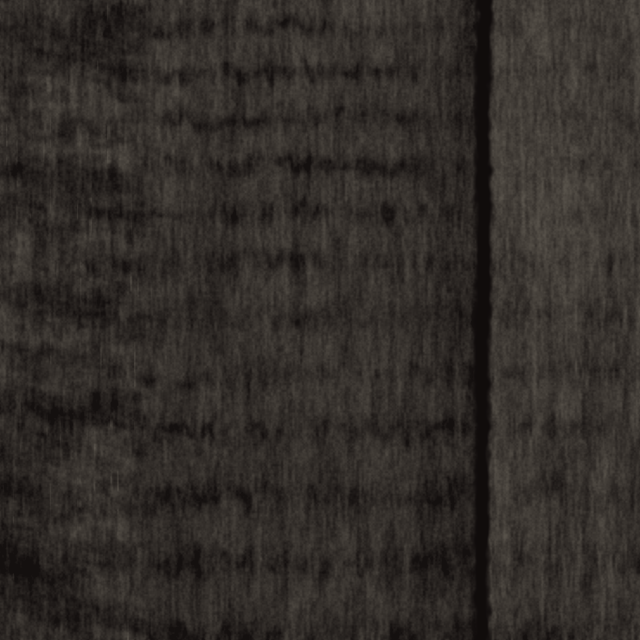
A WebGL 2 fragment shader for this texture:

```glsl
#version 300 es
precision highp float;
// Dark weathered timber: three upright boards, with a narrow black gap before the last.
// Stretched value noise gives the vertical fibres; broken, warped bands form the saw
// marks across them, and one tone value is finally mapped to a brown-grey ramp.

uniform vec2 u_resolution;
out vec4 fragColor;

const vec3 DARK_WOOD = vec3(0.105, 0.088, 0.082);
const vec3 LIGHT_WOOD = vec3(0.280, 0.260, 0.236);

// Integer hash of a lattice cell, in 0..1.
float hash(vec2 cell) {
  uvec2 q = uvec2(ivec2(cell)) * uvec2(1597334673u, 3812015801u);
  uint h = (q.x ^ q.y) * 1597334673u;
  h = (h ^ (h >> 15)) * 2246822519u;
  h ^= h >> 13;
  return float(h >> 8) / 16777216.0;
}

// Smooth value noise, in -1..1.
float noise(vec2 p) {
  vec2 i = floor(p), f = fract(p);
  f = f * f * (3.0 - 2.0 * f);
  float low = mix(hash(i), hash(i + vec2(1, 0)), f.x);
  float high = mix(hash(i + vec2(0, 1)), hash(i + vec2(1, 1)), f.x);
  return mix(low, high, f.y) * 2.0 - 1.0;
}

float fbm(vec2 p) {
  float sum = 0.0, weight = 0.55;
  for (int i = 0; i < 4; i++) {
    sum += weight * noise(p);
    p = p * 2.03 + vec2(17.3, 41.7);
    weight *= 0.62;
  }
  return sum;
}

// Vertical fibres, from broad stripes to hairlines.
float fibres(vec2 p) {
  return 0.36 * noise(p * vec2(36.0, 1.6))
       + 0.46 * noise(p * vec2(85.0, 8.0) + 31.0)
       + 0.58 * noise(p * vec2(170.0, 24.0) + 73.0)
       + 0.50 * noise(p * vec2(270.0, 55.0) + 127.0);
}

// Saw marks whose spacing widens downwards, broken up along their length.
float sawMarks(vec2 p) {
  float depth = 1.0 - p.y;
  float phase = 15.16 * depth - 3.43 * depth * depth - 0.69;
  phase += 0.09 * noise(p * vec2(9.0, 12.0)) + 0.16 * noise(p * vec2(80.0, 40.0));
  float d = abs(fract(phase + 0.5) - 0.5);
  float patches = smoothstep(-0.8, 0.5, noise(p * vec2(13.0, 6.0) + 5.0));
  float ticks = smoothstep(-0.7, 0.6, noise(p * vec2(85.0, 24.0) + 9.0));
  return exp(-d * d * 32.0) * (0.3 + 0.7 * patches) * (0.25 + 0.75 * ticks);
}

// Irregular light and dark bars on the rough board.
float roughBars(vec2 p) {
  p.y += 0.10 * p.x + 0.006 * noise(p * vec2(40.0, 20.0));
  return 0.50 * noise(p * vec2(6.0, 19.0) + 3.0)
       + 0.50 * noise(p * vec2(12.0, 44.0) + 57.0)
       + 0.40 * noise(p * vec2(32.0, 95.0) + 83.0)
       + 0.45 * fbm(p * vec2(34.0, 30.0));
}

// Thin pale scratches that come and go along the fibres.
float scratches(vec2 p) {
  float line = smoothstep(0.45, 0.9, noise(p * vec2(190.0, 9.0) + 101.0));
  return line * smoothstep(-0.1, 0.7, noise(p * vec2(60.0, 80.0) + 23.0));
}

void main() {
  vec2 p = gl_FragCoord.xy / u_resolution;

  // Board masks with slightly wandering edges.
  float wander = 0.002 * noise(vec2(p.y * 5.0, 4.0)) + 0.0015 * noise(vec2(p.y * 90.0, 8.0));
  float seam = 0.750 + 0.004 * p.y + wander;
  float rough = 1.0 - smoothstep(0.205, 0.255, p.x + 3.0 * wander);
  float last = smoothstep(seam - 0.002, seam + 0.012, p.x);

  // Base light of each board.
  float tone = mix(0.46, 0.66, p.y);
  tone = mix(tone, mix(0.30, 0.40, p.y), rough);
  tone = mix(tone, mix(0.60, 0.92, p.y), last);

  // Surface marks.
  float fibreGain = mix(0.31, 0.36, last * (1.0 - p.y));
  tone += fibreGain * fibres(p);
  tone += 0.18 * fbm(p * vec2(15.0, 8.0) + 19.0);
  float sawGain = mix(0.64, mix(0.46, 0.16, p.y), last);
  tone -= sawGain * (1.0 - 0.75 * rough) * sawMarks(p);
  tone += 0.44 * rough * roughBars(p);
  tone += (0.12 + 0.30 * rough) * scratches(p);

  // Fine grit over everything.
  tone += 0.15 * noise(p * vec2(240.0, 190.0)) + 0.11 * noise(p * 370.0 + 11.0);

  // Dark stain beside the gap, then the gap itself with a frayed rim.
  float offset = p.x - seam;
  tone -= 0.20 * smoothstep(-0.10, -0.01, offset) * (1.0 - last);
  float fray = 0.003 * noise(p * vec2(120.0, 45.0) + 61.0);
  float gap = 1.0 - smoothstep(0.007, 0.017, abs(offset - 0.002) + fray);
  tone = mix(max(tone, -0.15), -0.24, gap);

  fragColor = vec4(mix(DARK_WOOD, LIGHT_WOOD, min(tone, 1.35)), 1.0);
}
```
